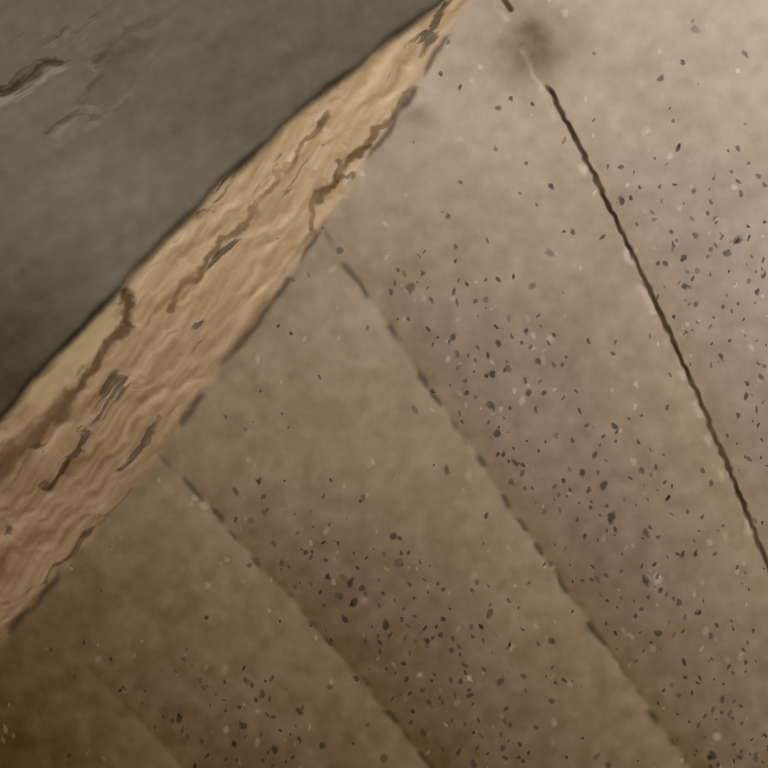
This texture is drawn by a three.js fragment shader. Its source:

```glsl
// Worn terrazzo steps beside a crumbling plaster strip and a dark brushed panel.
// Curved boundaries split the plane; treads get shadows, stone chips and grain,
// while the strip and panel use noise stretched along their diagonal.
varying vec2 vUv;

float hash(vec2 p) {
  p = fract(p * vec2(123.34, 456.21));
  p += dot(p, p + 45.32);
  return fract(p.x * p.y);
}
float noise(vec2 p) {
  vec2 i = floor(p), f = fract(p);
  f = f * f * (3.0 - 2.0 * f);
  return mix(mix(hash(i), hash(i + vec2(1, 0)), f.x),
             mix(hash(i + vec2(0, 1)), hash(i + vec2(1, 1)), f.x), f.y);
}
float fbm(vec2 p) {
  float sum = 0.0, amp = 0.5;
  for (int i = 0; i < 4; i++) {
    sum += amp * noise(p);
    p = mat2(1.6, 1.2, -1.2, 1.6) * p + 7.3;
    amp *= 0.5;
  }
  return sum;
}
float grain(vec2 p) { return fbm(p) - 0.47; }
mat2 turn(float a) { return mat2(cos(a), sin(a), -sin(a), cos(a)); }

// One ragged oval chip in some cells of a grid, its long axis near the tilt
float chips(vec2 p, float density, float seed, float tilt) {
  vec2 id = floor(p) + seed;
  vec2 q = fract(p) - 0.5 - 0.36 * (vec2(hash(id), hash(id + 9.1)) - 0.5);
  q = turn(tilt + 1.8 * (hash(id + 3.7) - 0.5)) * q;
  q.x *= 1.1 + 1.1 * hash(id + 5.2);
  q += 0.16 * (vec2(noise(p * 5.0), noise(p * 5.0 + 40.0)) - 0.5);
  float r = mix(0.16, 0.36, hash(id + 2.4));
  return step(hash(id + 17.9), density) * (1.0 - smoothstep(r * 0.35, r, length(q)));
}
// Soft line between two points
float stroke(vec2 p, vec2 a, vec2 b, float w) {
  vec2 d = b - a;
  float t = clamp(dot(p - a, d) / dot(d, d), 0.0, 1.0);
  return 1.0 - smoothstep(w * 0.2, w, length(p - a - d * t));
}
float blob(vec2 p, vec2 c, vec2 r) {
  vec2 q = (p - c) / r;
  return exp(-dot(q, q));
}
float ridge(float d, float w) { return exp(-d * d / (w * w)); }
float below(float y, float top) { return 1.0 - smoothstep(top - 0.1, top + 0.1, y); }

// Darkens the right of a step edge and lifts the worn nosing on its left
float stepShade(float e, float fade) {
  float side = smoothstep(-0.006, 0.006, e);
  return fade * mix(0.022 * exp(min(e, 0.0) / 0.06), -0.065 * exp(-max(e, 0.0) / 0.11), side);
}

vec3 stone(vec2 p) {
  // Horizontal offsets from the four step edges
  float wob = 0.008 * (noise(p * 45.0) - 0.5), d0 = 0.889 - p.y, d2 = 0.408 - p.y;
  float e0 = p.x - 0.713 - 0.53 * d0 + 0.115 * d0 * d0 + 0.004 * (noise(p * 110.0) - 0.5);
  float e1 = p.x - 0.423 - 0.683 * (0.694 - p.y) + wob;
  float e2 = p.x - 0.208 - 0.96 * d2 + 0.23 * d2 * d2 + wob;
  float e3 = p.x - 0.09 - 0.97 * (0.154 - p.y) + wob;
  float tone = 0.318 + 0.145 * p.x + 0.275 * p.y;
  tone += 0.3 * stepShade(e0, below(p.y, 0.8)) + stepShade(e1, below(p.y, 0.62));
  tone += stepShade(e2, below(p.y, 0.36)) + 0.6 * stepShade(e3, below(p.y, 0.13));
  tone += 0.05 * grain(p * 9.0) + 0.1 * grain(p * 55.0);
  tone += 0.035 * blob(p, vec2(0.62, 0.82), vec2(0.13, 0.1));
  tone -= 0.05 * blob(p, vec2(0.0, 0.08), vec2(0.12, 0.14));
  vec3 col = vec3(tone, tone - 0.072, tone - 0.172 + 0.02 * p.y);

  // Chips gather just right of each edge
  vec2 tread = e0 > 0.0 ? vec2(e0, 0.78) : e1 > 0.0 ? vec2(e1, 0.62) : e2 > 0.0 ? vec2(e2, 0.33) : vec2(e3, 0.12);
  float band = smoothstep(0.0, 0.05, tread.x) * (1.0 - smoothstep(0.13, 0.32, tread.x)) * below(p.y, tread.y);
  col += vec3(-0.008, -0.008, 0.008) * band;
  for (int i = 0; i < 3; i++) {
    float k = float(i), a = 0.5 + k * 0.8;
    vec2 q = turn(a) * p * (38.0 + 13.0 * k);
    col *= 1.0 - 0.47 * chips(q, 0.035 + 0.27 * band, 11.0 * k, -a) * (0.3 + 0.7 * noise(q * 0.7));
    col += 0.115 * chips(q * 0.9 + 31.0, 0.035 + 0.06 * band, 50.0 + k, -a) * noise(q * 0.6 + 9.0);
  }

  // Joints along the edges, then smudges near the top
  float joint = (1.0 - smoothstep(0.001, 0.006, abs(e0))) * (1.0 - smoothstep(0.88, 0.895, p.y));
  col = mix(col, vec3(0.2, 0.15, 0.09), joint * (0.6 + 0.4 * noise(p * 50.0)));
  col += 0.1 * ridge(e0 + 0.009, 0.006) * smoothstep(0.55, 0.8, noise(p * 45.0));
  float seam = ridge(e1, 0.005) * below(p.y, 0.72) + ridge(e2, 0.005) * below(p.y, 0.42);
  col *= 1.0 - 0.32 * seam * smoothstep(0.35, 0.75, noise(p * 60.0));
  float smudge = 0.19 * blob(p, vec2(0.69, 0.938), vec2(0.055, 0.05));
  smudge += 0.09 * blob(p, vec2(0.545, 0.845), vec2(0.022, 0.016));
  col -= smudge * (0.3 + 1.4 * fbm(p * 26.0));
  return col - 0.3 * stroke(p, vec2(0.65, 1.01), vec2(0.665, 0.988), 0.006);
}

vec3 plaster(vec2 p, vec2 s) {
  // Relief from two offset samples of stretched noise
  vec2 g = s * vec2(17.0, 62.0) + 2.0 * fbm(p * 17.0);
  vec3 col = mix(vec3(0.47, 0.37, 0.265), vec3(0.7, 0.59, 0.455), smoothstep(0.2, 0.9, p.y));
  col += 0.3 * (fbm(g) - fbm(g + vec2(0.12, 0.4))) + 0.06 * grain(p * 60.0);
  col *= 1.0 - 0.4 * smoothstep(0.63, 0.74, fbm(g * 0.9 + 19.0));
  // Pale flake and the long cracks
  vec2 w = p + 0.026 * vec2(grain(p * 42.0), grain(p * 42.0 + 8.0)), bend = vec2(0.417, 0.746);
  col = mix(col, vec3(0.62, 0.53, 0.385), 0.75 * stroke(w, vec2(0.05, 0.49), vec2(0.145, 0.592), 0.028));
  float crack = stroke(w, vec2(0.168, 0.618), vec2(0.16, 0.577), 0.011);
  crack = max(crack, 0.85 * stroke(w, vec2(0.16, 0.577), vec2(0.09, 0.48), 0.01));
  crack = max(crack, 0.8 * stroke(w, vec2(0.09, 0.48), vec2(-0.01, 0.375), 0.02));
  float fine = max(stroke(w, vec2(0.54, 0.885), bend, 0.007), stroke(w, bend, vec2(0.405, 0.7), 0.007));
  fine = max(fine, 0.8 * stroke(w, vec2(0.43, 0.85), vec2(0.22, 0.6), 0.007));
  return mix(col, vec3(0.27, 0.19, 0.11), 0.8 * max(crack, fine * (0.35 + 0.6 * noise(p * 50.0))));
}

vec3 panel(vec2 p) {
  vec2 r = turn(-0.5) * p, g = r * vec2(13.0, 48.0) + 1.5 * fbm(p * 20.0);
  float tone = 0.385 + 0.05 * blob(p, vec2(0.14, 0.74), vec2(0.2, 0.1)) + 0.03 * p.x;
  tone -= 0.12 * blob(p, vec2(0.0, 0.5), vec2(0.16, 0.14));
  tone += 0.08 * grain(r * vec2(7.0, 35.0)) + 0.06 * grain(p * 65.0);
  // Scratched grooves in the corner
  float groove = smoothstep(0.54, 0.68, fbm(g)), lip = smoothstep(0.54, 0.68, fbm(g + vec2(0.1, 0.45)));
  tone += blob(p, vec2(0.0, 0.93), vec2(0.14, 0.12)) * (0.02 - 0.2 * groove + 0.12 * lip);
  return vec3(tone, tone - 0.042, tone - 0.102);
}

void main() {
  vec2 p = vUv;
  float wob = 0.014 * grain(p * 24.0), rough = smoothstep(0.45, 0.75, noise(p * 32.0));
  float upper = p.y - 0.455 - 0.94 * p.x - 0.035 * sin(min(p.x / 0.58, 1.0) * 3.14) + wob;
  float lower = p.y - 0.167 - 1.08 * p.x - 0.47 * p.x * p.x + 1.6 * wob;
  vec3 col = mix(stone(p), plaster(p, turn(-0.8) * p), smoothstep(-0.015, 0.02, lower));
  col *= 1.0 - 0.35 * rough * ridge(lower, 0.008);
  col *= 1.0 - 0.5 * rough * stroke(p + wob, vec2(0.205, 0.405), vec2(0.145, 0.345), 0.012);
  col = mix(col, panel(p), smoothstep(-0.003, 0.005, upper));
  col *= 1.0 - (0.25 + 0.35 * noise(p * 25.0)) * ridge(upper, 0.008);
  gl_FragColor = vec4(clamp(col, 0.0, 1.0), 1.0);
}
```
